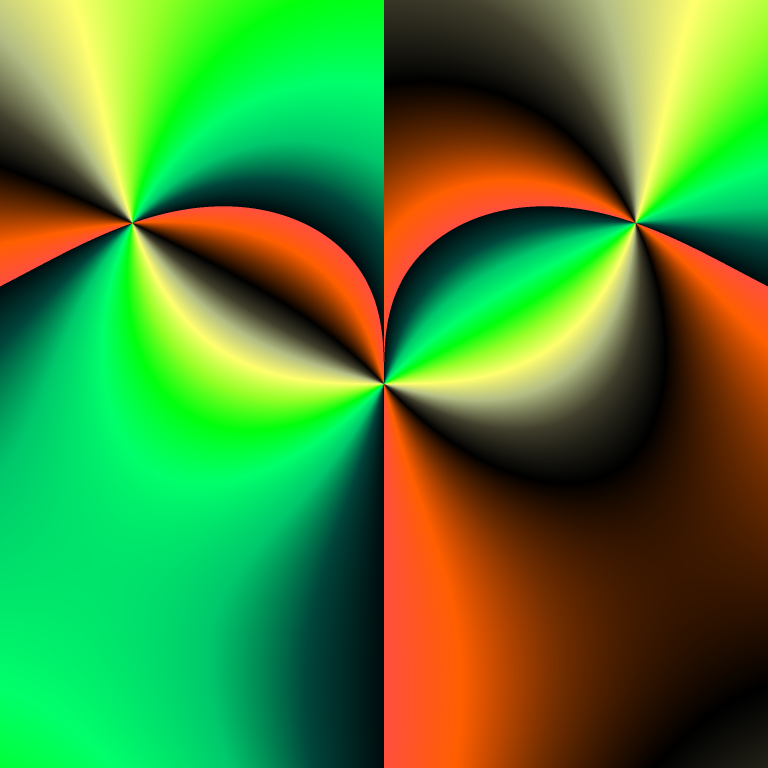
A Shadertoy shader for this background:

```glsl
// Phase portrait of 1 / Y1(w)^2, where Y1 is the Bessel function of the second kind.
// A power series gives the complex value; its angle picks a colour from a ramp.
// The ramp has open ends, so the angle's wrap shows as a crisp seam.

#define HALF_WIDTH 1.2      // half of the canvas in complex units
#define SERIES_TERMS 7      // terms kept in the Bessel series
#define SAMPLES 3           // antialiasing grid per side
#define PI 3.14159265
#define EULER_GAMMA 0.577216

vec2 complexMul(vec2 a, vec2 b) {
    return vec2(a.x * b.x - a.y * b.y, a.x * b.y + a.y * b.x);
}

vec2 complexLog(vec2 a) {
    return vec2(0.5 * log(max(dot(a, a), 1e-12)), atan(a.y, a.x));
}

// -(pi / 2) * w * Y1(w): equals 1 at the centre, with a branch cut on w < 0
vec2 scaledBesselY1(vec2 w) {
    vec2 u = 0.25 * complexMul(w, w);
    vec2 term = vec2(1.0, 0.0);
    vec2 besselSum = vec2(0.0);
    vec2 digammaSum = vec2(0.0);
    float digamma = 1.0 - 2.0 * EULER_GAMMA;
    for (int i = 0; i < SERIES_TERMS; i++) {
        besselSum += term;
        digammaSum += digamma * term;
        float k = float(i) + 1.0;
        term = -complexMul(term, u) / (k * (k + 1.0));
        digamma += 1.0 / k + 1.0 / (k + 1.0);
    }
    vec2 logPart = 2.0 * complexMul(besselSum, complexLog(0.5 * w));
    return vec2(1.0, 0.0) + complexMul(u, digammaSum - logPart);
}

// Colour ramp over -pi..pi in twelve equal steps
vec3 phaseColor(float phase) {
    vec3 ramp[13] = vec3[13](
        vec3(1.0, 0.31, 0.25),  // coral
        vec3(1.0, 0.37, 0.0),   // orange
        vec3(0.45, 0.18, 0.0),  // brown
        vec3(0.0),              // black
        vec3(0.25, 0.24, 0.17), // umber
        vec3(0.70, 0.74, 0.52), // pale grey
        vec3(1.0, 1.0, 0.43),   // yellow
        vec3(0.58, 1.0, 0.15),  // lime
        vec3(0.0, 1.0, 0.05),   // green
        vec3(0.0, 1.0, 0.42),   // spring green
        vec3(0.0, 0.78, 0.42),  // sea green
        vec3(0.0, 0.27, 0.23),  // teal
        vec3(0.0, 0.04, 0.05)); // near black
    float position = clamp((phase / PI + 1.0) * 6.0, 0.0, 11.999);
    int stop = int(position);
    return mix(ramp[stop], ramp[stop + 1], fract(position));
}

vec3 portrait(vec2 z) {
    vec2 w = vec2(-z.y, z.x);   // quarter turn: the cut points up
    vec2 g = scaledBesselY1(w);
    vec2 ratio = complexMul(w, vec2(g.x, -g.y));
    vec2 value = -complexMul(ratio, ratio);
    return phaseColor(atan(value.y, value.x));
}

void mainImage(out vec4 fragColor, in vec2 fragCoord) {
    float scale = 2.0 * HALF_WIDTH / min(iResolution.x, iResolution.y);
    vec3 color = vec3(0.0);
    // Average a small grid of samples to smooth the seams
    for (int j = 0; j < SAMPLES; j++) {
        for (int i = 0; i < SAMPLES; i++) {
            vec2 offset = (vec2(i, j) + 0.5) / float(SAMPLES) - 0.5;
            color += portrait((fragCoord + offset - 0.5 * iResolution.xy) * scale);
        }
    }
    fragColor = vec4(color / float(SAMPLES * SAMPLES), 1.0);
}
```
